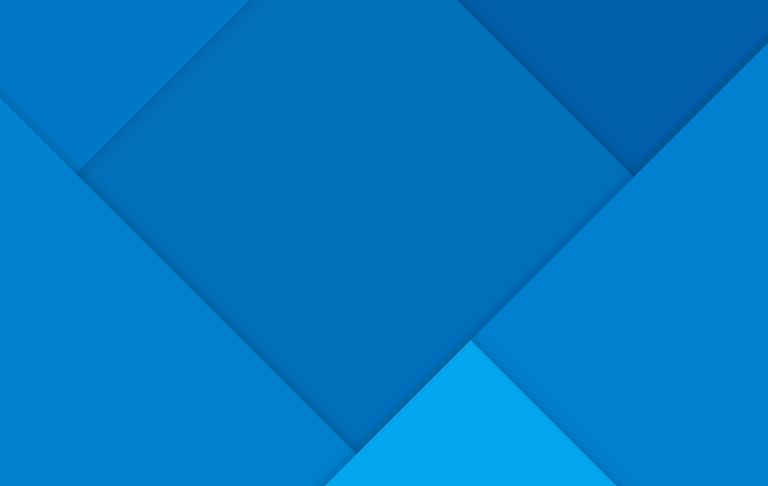
A WebGL 1 fragment shader for this background:

```glsl
precision highp float;

uniform vec2 u_resolution;

const vec3 NAVY = vec3(0.0, 0.373, 0.663);
const vec3 COBALT = vec3(0.0, 0.440, 0.733);
const vec3 AZURE = vec3(0.0, 0.472, 0.784);
const vec3 SKY = vec3(0.0, 0.502, 0.808);
const vec3 CYAN = vec3(0.008, 0.650, 0.925);

const float SHADOW_REACH = 0.045;

// Signed distance to a diagonal edge, positive on the side of the normal.
float edgeDistance(vec2 p, vec2 normal, float offset) {
  return (dot(p, normal) - offset) * inversesqrt(dot(normal, normal));
}

// Soft contact shadow that fades with distance outside a sheet.
float castShadow(float inside, float strength) {
  float fade = clamp(1.0 + inside / SHADOW_REACH, 0.0, 1.0);
  return 1.0 - strength * fade * fade * fade;
}

// Lays one sheet of paper over the colour beneath it.
vec3 laySheet(vec3 under, vec3 sheet, float inside, float strength, float pixel) {
  float cover = smoothstep(-0.7 * pixel, 0.7 * pixel, inside);
  return mix(under * castShadow(inside, strength), sheet, cover);
}

void main() {
  float pixel = 1.0 / u_resolution.y;
  vec2 p = gl_FragCoord.xy * pixel;
  vec2 rising = vec2(1.0, -1.0);
  vec2 falling = vec2(1.0, 1.0);

  // Sheets stacked from the bottom up
  float centre = edgeDistance(p, -falling, -1.940);
  float topLeft = edgeDistance(p, -rising, 0.486);
  float left = edgeDistance(p, -falling, -0.799);
  float right = edgeDistance(p, rising, 0.668);

  vec3 color = laySheet(NAVY, COBALT, centre, 0.12, pixel);
  color = laySheet(color, AZURE, topLeft, 0.13, pixel);
  color = laySheet(color, SKY, left, 0.15, pixel);

  // The right sheet carries a bright corner on its own face
  float corner = edgeDistance(p, -falling, -1.2685);
  vec3 rightFace = laySheet(SKY, CYAN, corner, 0.12, pixel);
  color = laySheet(color, rightFace, right, 0.13, pixel);

  gl_FragColor = vec4(color, 1.0);
}
```
